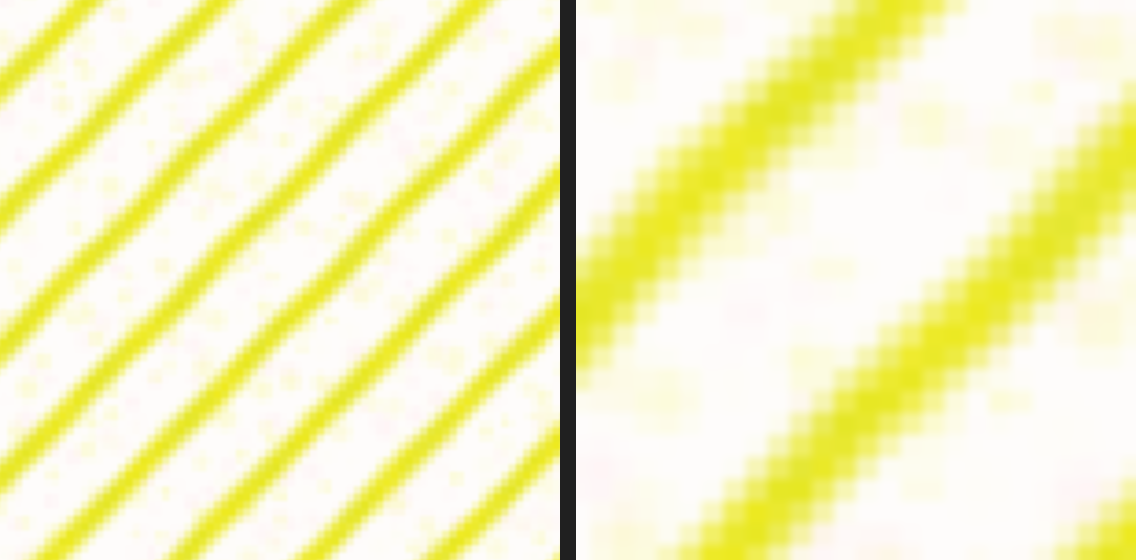
Left: the whole. Right: its middle third, enlarged.
Give the GLSL for this pattern, as a three.js fragment shader.

```glsl
// Soft yellow diagonal stripes on white, in coarse blended cells with faint blotches.
varying vec2 vUv;

const float CELLS = 76.0;           // coarse cells across the canvas
const float STRIPE_PERIOD = 0.2323; // stripe spacing along either axis
const float STRIPE_OFFSET = 0.159;  // first stripe, measured from the upper left
const float BLOTCH_GRID = 25.0;     // blotch sites across the canvas

const vec3 PAPER = vec3(0.995, 0.99, 0.985);
const vec3 PALE_YELLOW = vec3(0.985, 0.98, 0.79);
const vec3 PALE_PINK = vec3(1.0, 0.945, 0.955);
const vec3 LEMON = vec3(0.94, 0.92, 0.12);
const vec3 OLIVE = vec3(0.89, 0.90, 0.15);

float hash(vec2 p, float seed) {
  vec3 q = fract(vec3(p.xyx + seed) * vec3(0.1031, 0.1030, 0.0973));
  q += dot(q, q.yzx + 33.33);
  return fract((q.x + q.y) * q.z);
}

// Coverage of the stripes: 1 along each centre line, fading to 0.
float stripeCoverage(vec2 uv, float period, float offset) {
  float phase = (uv.x + 1.0 - uv.y - offset) / period;
  phase += 0.012 * sin(19.0 * uv.x + 11.0 * uv.y) + 0.008 * sin(31.0 * uv.y - 7.0 * uv.x);
  float distanceToLine = abs(fract(phase + 0.5) - 0.5);
  return 1.0 - smoothstep(0.01, 0.23, distanceToLine);
}

// Cellular noise: soft round blotches of random size and strength.
float blotches(vec2 uv, float grid, float seed) {
  vec2 p = uv * grid;
  vec2 home = floor(p);
  float strength = 0.0;
  for (int y = -1; y <= 1; y++) {
    for (int x = -1; x <= 1; x++) {
      vec2 site = home + vec2(float(x), float(y));
      vec2 centre = site + vec2(hash(site, seed), hash(site, seed + 17.0));
      float radius = mix(0.4, 0.85, hash(site, seed + 31.0));
      float weight = smoothstep(0.4, 1.0, hash(site, seed + 47.0));
      strength = max(strength, weight * (1.0 - smoothstep(0.1, radius, length(p - centre))));
    }
  }
  return strength;
}

// Flat colour of one coarse cell.
vec3 cellColour(vec2 cell) {
  vec2 uv = (cell + 0.5) / CELLS;
  float grain = hash(cell, 5.0);

  vec3 paper = mix(PAPER, PALE_PINK, 0.65 * blotches(uv, BLOTCH_GRID, 61.0));
  paper = mix(paper, PALE_YELLOW, 0.75 * blotches(uv, BLOTCH_GRID, 3.0));

  float coverage = stripeCoverage(uv, STRIPE_PERIOD, STRIPE_OFFSET);
  coverage = clamp(coverage * (0.94 + 0.12 * grain), 0.0, 1.0);
  float tone = 0.5 + 0.25 * sin(43.0 * uv.x) + 0.5 * (hash(cell, 23.0) - 0.5);
  return mix(paper, mix(LEMON, OLIVE, tone), coverage);
}

void main() {
  // Blend neighbouring cells with softened borders.
  vec2 p = vUv * CELLS - 0.5;
  vec2 cell = floor(p);
  vec2 blend = smoothstep(0.15, 0.85, p - cell);
  vec3 lower = mix(cellColour(cell), cellColour(cell + vec2(1.0, 0.0)), blend.x);
  vec3 upper = mix(cellColour(cell + vec2(0.0, 1.0)), cellColour(cell + 1.0), blend.x);
  gl_FragColor = vec4(mix(lower, upper, blend.y), 1.0);
}
```
